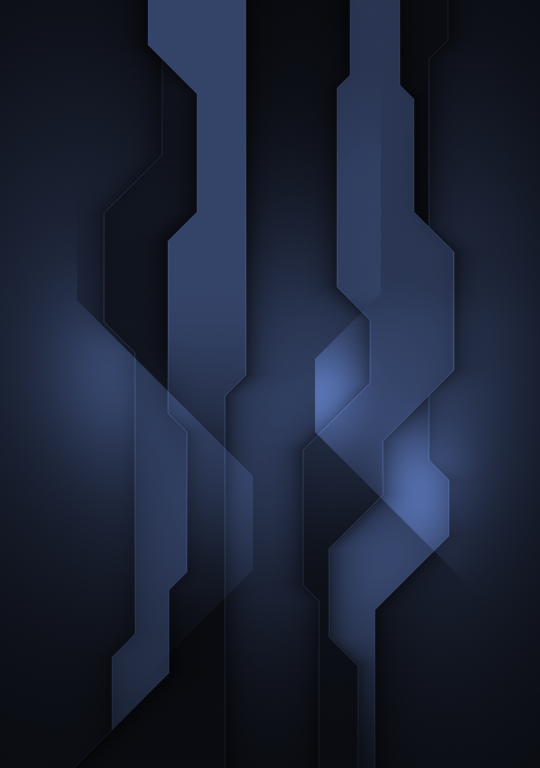
Give the GLSL for this background, as a Shadertoy shader.

```glsl
// Overlapping dark blue panels with stepped 45-degree edges, soft shadows and rims.
// Each edge is a sum of clamped ramps x(y); panels are painted from left to right,
// then two translucent sheets add light. One brightness value is tinted blue at the end.

const vec2 CANVAS = vec2(54.0, 76.8);      // width and height in drawing units, y down
const vec3 BLUE_TINT = vec3(0.485, 0.64, 1.0);

float hash(vec2 p) {
    return fract(sin(dot(p, vec2(12.9898, 78.233))) * 43758.5453);
}

// Sideways shift that starts at a height and runs at 45 degrees
float jog(float y, float start, float shift) {
    return sign(shift) * clamp(y - start, 0.0, abs(shift));
}

// Horizontal position of a stepped edge
float edge(float y, float base, vec4 starts, vec4 shifts) {
    for (int i = 0; i < 4; i++) base += jog(y, starts[i], shifts[i]);
    return base;
}

float glow(vec2 p, vec2 centre, vec2 radius) {
    vec2 q = (p - centre) / radius;
    return exp(-dot(q, q));
}

float cover(float d, float pixel) {
    return smoothstep(-0.7, 0.7, d / pixel);
}

// Fills the right of an edge and draws a thin rim; lean moves the shadow
// from the left side (0) to the right side (1)
float paint(float below, float fill, float d, float lean, float rim, float pixel) {
    float inside = cover(d, pixel);
    float shade = mix(1.0 - lean, lean, inside) * exp(-abs(d) / 1.5);
    float light = mix(below, fill, inside) * (1.0 - 0.55 * shade);
    return light + rim * exp(-pow(d / max(0.08, 0.55 * pixel), 2.0));
}

void mainImage(out vec4 fragColor, in vec2 fragCoord) {
    vec2 uv = fragCoord / iResolution.xy;
    vec2 p = vec2(uv.x, 1.0 - uv.y) * CANVAS;
    float y = p.y;
    float pixel = CANVAS.x / iResolution.x;

    // Stepped edges, left to right
    float stripX = edge(y, 16.2, vec4(15.5, 32.2, 63.4, 0.0), vec4(-5.8, 3.1, -2.3, 0.0));
    float panelX = edge(y, 14.8, vec4(4.5, 21.2, 41.3, 57.2), vec4(4.9, -2.9, 1.9, -1.8))
                 + jog(y, 67.3, -9.5);
    float centreX = 24.6 + jog(y, 37.5, -2.1);
    float rightX = edge(y, 35.0, vec4(7.5, 28.7, 38.3, 58.5), vec4(-1.3, 3.3, -6.7, 1.6));
    float innerX = edge(y, 40.0, vec4(8.5, 21.2, 37.0, 49.5), vec4(1.4, 4.0, -7.1, -5.4))
                 + jog(y, 63.7, 2.9);
    float outerX = edge(y, 44.8, vec4(4.0, 46.0, 53.6, 0.0), vec4(-1.9, 2.0, -7.4, 0.0));
    outerX = max(outerX, innerX);

    // Translucent sheets
    float leftSheetX = 7.7 + jog(y, 30.0, 17.6) + jog(y, 57.0, -10.0);
    float rightSheetX = 38.1 + jog(y, 29.3, -6.6) + jog(y, 43.2, 20.0);
    float leftSheet = cover(leftSheetX - p.x, pixel);
    float rightSheet = cover(p.x - rightSheetX, pixel);

    // Brightness of each surface
    float ground = 0.06 + 0.17 * glow(p, vec2(8.0, 33.0), vec2(17.0, 27.0))
                 + 0.22 * glow(p, vec2(44.0, 37.0), vec2(13.0, 27.0));
    float strip = mix(0.13, 0.27, smoothstep(30.0, 60.0, y))
                * (1.0 - 0.2 * smoothstep(66.0, 74.0, y));
    float panel = 0.065 + 0.345 * (1.0 - smoothstep(27.0, 62.0, y));
    float centre = 0.06 + 0.32 * exp(-pow((y - 41.0) / 21.0, 2.0));
    float right = 0.1 + 0.23 * (1.0 - smoothstep(34.0, 60.0, y))
                - 0.03 * smoothstep(58.0, 76.0, y);
    right += 0.06 * (1.0 - rightSheet) * smoothstep(6.0, 20.0, y)
           * (1.0 - smoothstep(29.0, 33.0, y));
    float inner = 0.075 + 0.36 * glow(p, vec2(38.0, 56.0), vec2(15.0, 16.0));

    // Panels with shadows and rims
    float rim = 0.06 + 0.08 * exp(-pow((y - 36.0) / 26.0, 2.0));
    float panelLean = smoothstep(33.0, 46.0, y);
    float light = paint(ground, strip, p.x - stripX, 0.3, rim, pixel);
    light = paint(light, panel, p.x - panelX, panelLean, rim, pixel);
    light = paint(light, centre, p.x - centreX, 1.0, rim, pixel);
    light = paint(light, right, p.x - rightX, 0.1, rim, pixel);
    light = paint(light, inner, p.x - innerX, 0.9, rim, pixel);
    light = paint(light, ground, p.x - outerX, 0.9, rim, pixel);

    // Light carried by the sheets
    light += leftSheet * (0.2 * glow(p, vec2(12.0, 37.0), vec2(7.0, 9.0))
           + 0.14 * glow(p, vec2(20.0, 48.0), vec2(9.0, 12.0)));
    float band = smoothstep(27.0, 33.0, y) * (1.0 - smoothstep(46.0, 60.0, y));
    light += rightSheet * (0.07 * band * glow(p, vec2(40.0, 42.0), vec2(10.0, 18.0))
           + 0.3 * glow(p, vec2(32.0, 40.0), vec2(4.5, 6.0))
           + 0.27 * glow(p, vec2(42.0, 48.5), vec2(4.5, 7.0)));

    // Fine grain hides gradient banding
    light += (hash(floor(uv * 512.0)) - 0.5) * 0.006;
    fragColor = vec4(clamp(light * BLUE_TINT + vec3(0.006, 0.003, 0.0), 0.0, 1.0), 1.0);
}
```
